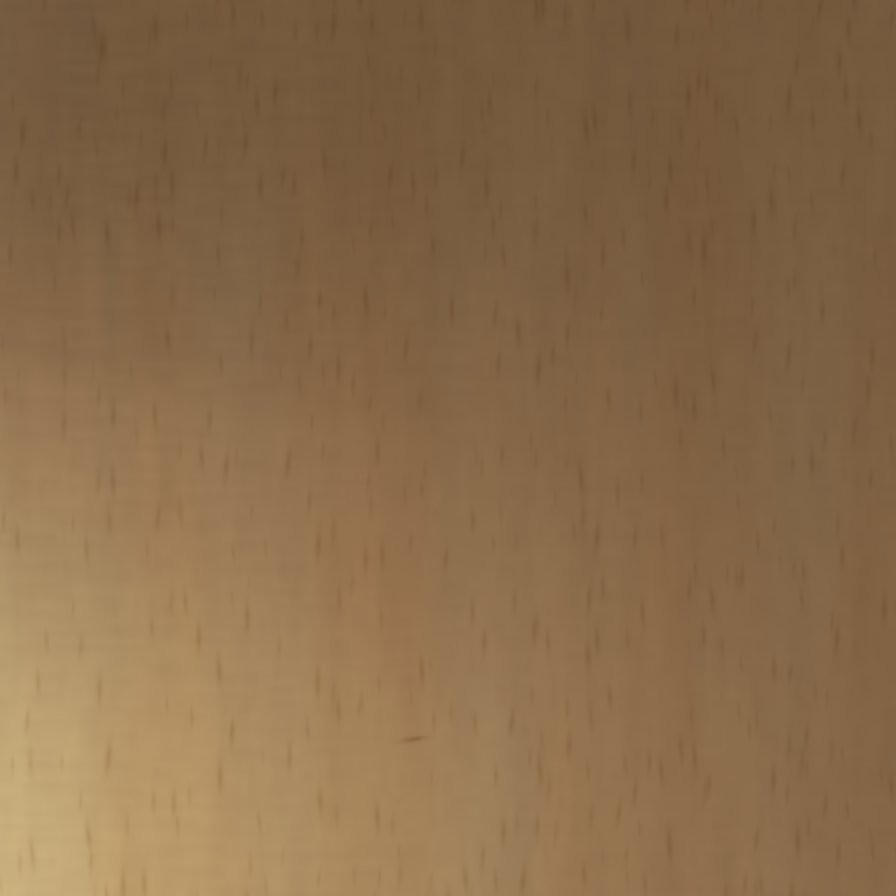
A three.js fragment shader for this texture:

```glsl
varying vec2 vUv;

const vec3 SHADE_BROWN = vec3(0.44, 0.335, 0.23);
const vec3 MID_TAN = vec3(0.59, 0.46, 0.32);
const vec3 LIT_CREAM = vec3(0.80, 0.69, 0.485);
const vec3 FLECK_TINT = vec3(0.86, 0.81, 0.72);

float hash(vec2 p) {
  vec3 q = fract(vec3(p.xyx) * 0.1031);
  q += dot(q, q.yzx + 33.33);
  return fract((q.x + q.y) * q.z);
}

float noise(vec2 p) {
  vec2 i = floor(p);
  vec2 f = fract(p);
  f = f * f * (3.0 - 2.0 * f);
  float low = mix(hash(i), hash(i + vec2(1.0, 0.0)), f.x);
  float high = mix(hash(i + vec2(0.0, 1.0)), hash(i + vec2(1.0, 1.0)), f.x);
  return mix(low, high, f.y);
}

// Noise centred on zero, stretched by its frequency along each axis
float grain(vec2 uv, vec2 frequency, float seed) {
  return noise(uv * frequency + seed) - 0.5;
}

// Warm light pooling in the lower left corner
float lightField(vec2 uv) {
  float reach = 1.0 - smoothstep(0.0, 0.9, uv.y);
  float falloff = 0.08 + 0.75 * pow(max(1.0 - uv.x, 0.0), 1.3);
  float light = 0.04 + 0.12 * (1.0 - uv.y) + reach * falloff;
  float edge = uv.y - 0.575 + 0.13 * uv.x;
  float lip = smoothstep(0.035, -0.015, edge) * smoothstep(-0.2, -0.01, edge);
  return light + 0.035 * lip * smoothstep(0.65, 0.3, uv.x);
}

// Soft upright pores, one candidate in every cell
float flecks(vec2 uv, vec2 cells, float chance, float seed) {
  vec2 p = uv * cells;
  vec2 home = floor(p);
  float cover = 0.0;
  for (int j = -1; j <= 1; j++) {
    for (int i = -1; i <= 1; i++) {
      vec2 id = home + vec2(float(i), float(j));
      vec2 centre = id + vec2(hash(id + seed), hash(id + seed + 17.0));
      vec2 d = (p - centre) / cells;
      float size = mix(0.5, 1.0, hash(id + seed + 31.0));
      d.x += d.y * 0.2 * (hash(id + seed + 43.0) - 0.5);
      float spot = exp(-dot(d * d, 1.0 / (size * size * vec2(0.000012, 0.00028))));
      float present = step(hash(id + seed + 59.0), chance);
      cover = max(cover, spot * present * size);
    }
  }
  return cover;
}

// Single short scratch, tapered at both ends
float scratch(vec2 uv, vec2 centre, vec2 halfSize) {
  vec2 d = uv - centre;
  d.y -= 0.15 * d.x;
  d /= halfSize;
  return exp(-dot(d, d));
}

vec3 woodRamp(float light) {
  vec3 lower = mix(SHADE_BROWN, MID_TAN, clamp(light / 0.42, -0.2, 1.0));
  return mix(lower, LIT_CREAM, clamp((light - 0.42) / 0.58, 0.0, 1.0));
}

void main() {
  vec2 warped = vUv + vec2(0.008 * grain(vUv, vec2(5.0, 7.0), 3.0), 0.0);

  // Broad bands, fine fibres and faint cross ripples
  float bands = grain(warped, vec2(13.0, 1.6), 11.0);
  float fibres = grain(warped, vec2(48.0, 6.0), 23.0);
  float threads = grain(warped, vec2(120.0, 22.0), 37.0);
  float ripples = grain(vUv, vec2(22.0, 130.0), 51.0);
  float mottle = grain(vUv, vec2(70.0, 75.0), 67.0);
  float rippleArea = mix(0.35, 1.0, smoothstep(0.55, 0.1, vUv.x));

  float light = lightField(vUv);
  light += 0.045 * bands + 0.045 * fibres + 0.028 * threads;
  light += 0.04 * ripples * rippleArea + 0.025 * mottle;
  vec3 colour = woodRamp(light);

  // Reddish and greyish drift across the grain
  float drift = 0.6 * bands + 0.5 * grain(warped, vec2(24.0, 3.0), 83.0);
  colour *= 1.0 + drift * vec3(-0.02, 0.025, 0.07);

  float pores = 0.55 * flecks(warped, vec2(38.0, 20.0), 0.4, 5.0);
  pores += 0.35 * flecks(warped, vec2(26.0, 13.0), 0.4, 97.0);
  pores += 0.9 * scratch(vUv, vec2(0.462, 0.175), vec2(0.014, 0.003));
  colour *= mix(vec3(1.0), FLECK_TINT, clamp(pores, 0.0, 1.0));

  gl_FragColor = vec4(colour, 1.0);
}
```
